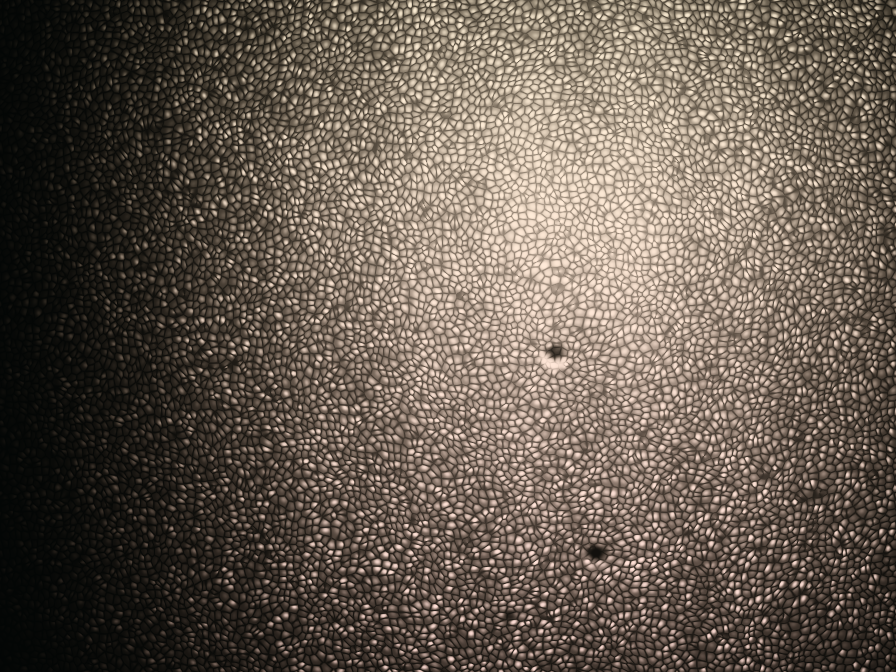
Write a Shadertoy shader that draws this texture.

```glsl
// Dark pebbled leather-like surface, lit by one warm off-centre glare.

vec2 hash2(vec2 cell) {
    vec2 s = vec2(dot(cell, vec2(127.1, 311.7)), dot(cell, vec2(269.5, 183.3)));
    return fract(sin(s) * 43758.545);
}

// Layered sines, used to bend the grain and to mottle the light.
vec2 waves(vec2 p) {
    return sin(p.yx * 17.0 + vec2(0.4, 2.1))
         + 0.6 * sin(p * 31.0 + p.yx * 23.0 + vec2(1.7, 4.2))
         + 0.4 * sin(p.yx * 67.0 - p * 41.0);
}

// Cellular grain, each cell squeezed along its own axis near the light:
// offset to the nearest centre (xy), gap to the second (z), random value (w).
vec4 grain(vec2 g, vec2 lightDir) {
    vec2 base = floor(g), offset = vec2(0.0);
    float near = 9.0, second = 9.0, seed = 0.0;
    for (int y = -1; y <= 1; y++) {
        for (int x = -1; x <= 1; x++) {
            vec2 cell = base + vec2(x, y);
            vec2 rnd = hash2(cell);
            float cellSeed = fract(rnd.x * 7.3 + rnd.y * 13.7);
            vec2 q = g - cell - 0.05 - 0.9 * rnd;
            vec2 axis = lightDir + 1.6 * (cellSeed - 0.5) * vec2(-lightDir.y, lightDir.x);
            q += 0.25 * axis * dot(q, axis);
            float d = length(q);
            if (d < near) {
                second = near;
                near = d;
                offset = q;
                seed = cellSeed;
            } else {
                second = min(second, d);
            }
        }
    }
    return vec4(offset, second - near, seed);
}

// Small dent: dark hollow with a lit lower wall.
float dent(float value, vec2 p, float radius, float depth, float rim) {
    vec2 q = p / radius;
    float hollow = 1.0 - smoothstep(0.2, 0.9, length(q * vec2(0.95, 1.1) - vec2(0.0, 0.15)));
    float ring = length(q) - 0.75;
    float wall = exp(-10.0 * ring * ring) * smoothstep(-0.1, 0.6, -q.y - 0.3 * q.x);
    return mix(value, 0.06, hollow * depth) + rim * wall;
}

void mainImage(out vec4 fragColor, in vec2 fragCoord) {
    vec2 p = fragCoord / iResolution.y;
    vec2 toLight = vec2(0.85, 0.66) - p;
    float dist = length(toLight);
    float edge = smoothstep(0.1, 0.85, dist);
    vec2 lightDir = toLight / max(dist, 0.2);

    // Broad falloff, dropping fast at the far left, plus a hot core
    vec2 sq = toLight * toLight;
    float light = 0.82 * exp(-2.4 * sq.x - 3.8 * sq.x * sq.x - 2.1 * sq.y);
    light += 0.2 * exp(-32.0 * dist * dist);
    light *= 1.0 + 0.04 * waves(p * 0.6).x + 0.04 * waves(p * 2.3).y;

    // Grey pebbles with soft dark seams; the flank facing the light glints
    vec4 bump = grain(p * 92.0 + 0.4 * waves(p), lightDir);
    vec2 flank = bump.xy - 0.4 * toLight;
    float reach = dot(flank, flank);
    float body = smoothstep(-0.05, 0.45, bump.z);
    float glint = body * exp(-5.0 * reach);
    float uneven = mix(0.5 + bump.w, 0.25 + 2.25 * bump.w * bump.w, edge);
    float sparkle = pow(bump.w, 10.0) * exp(-14.0 * reach);
    float value = mix(0.58 + 0.32 * body + 0.5 * glint * uneven,
                      0.2 + 0.5 * body + 1.25 * glint * uneven, edge);
    value = light * (value + 0.6 * sparkle);

    // Dents
    value = dent(value, p - vec2(0.826, 0.473), 0.022, 0.75, 0.75);
    value = dent(value, p - vec2(0.887, 0.174), 0.022, 1.0, 0.25);
    value = dent(value, p - vec2(0.759, 0.083), 0.014, 0.7, 0.0);

    // Soft shoulder for the highlights
    value = max(value, 0.0);
    value /= pow(1.0 + pow(value, 5.0), 0.2);

    // Warm tone, yellowish above and pinkish below
    vec3 color = vec3(1.0, 0.935, 0.88) * pow(vec3(value), vec3(1.0, 1.07, 1.15));
    color *= mix(vec3(1.03, 0.96, 0.99), vec3(1.0, 1.01, 0.96), p.y);
    color += vec3(0.008, 0.020, 0.018) * (1.0 - value);
    fragColor = vec4(color, 1.0);
}
```
